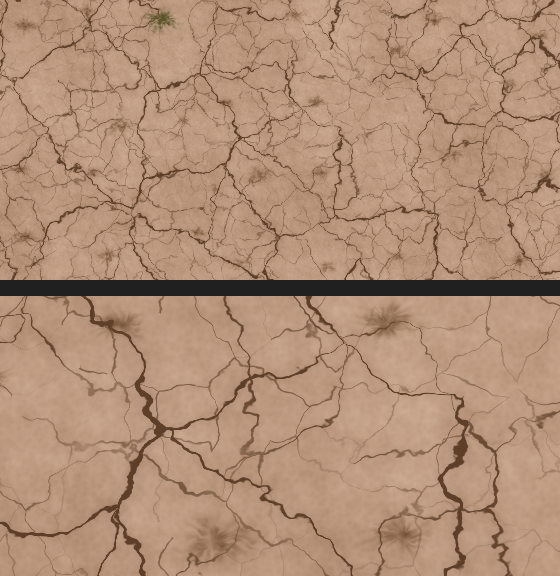
Top: the whole. Bottom: its middle third, enlarged.
Give the GLSL for this texture, as a WebGL 2 fragment shader.

```glsl
#version 300 es
precision highp float;

uniform vec2 u_resolution;
out vec4 fragColor;

// Lengths are fractions of the canvas height
const vec3 SOIL_LIGHT = vec3(0.798, 0.668, 0.570);
const vec3 SOIL_MID = vec3(0.695, 0.553, 0.452);
const vec3 SOIL_SHADE = vec3(0.53, 0.39, 0.29);
const vec3 CRACK_DARK = vec3(0.32, 0.20, 0.115);
const vec3 TUFT_BROWN = vec3(0.41, 0.28, 0.17);
const vec3 TUFT_GREEN = vec3(0.31, 0.30, 0.12);
const float PLATE_SCALE = 4.0;
const float SHARD_SCALE = 7.0;
const float HAIR_SCALE = 13.0;
const float PLATE_WIDTH = 0.0036;
const float SHARD_WIDTH = 0.0021;
const float HAIR_WIDTH = 0.0012;
const float HALO_WIDTH = 0.010;
const float TUFT_SCALE = 4.0;
const float TUFT_SHARE = 0.78;
const float GREEN_SHARE = 0.28;
const mat2 TURN = mat2(0.8, 0.6, -0.6, 0.8);

vec2 hash2(vec2 p) {
    vec3 q = fract(p.xyx * vec3(0.1031, 0.1030, 0.0973));
    q += dot(q, q.yzx + 33.33);
    return fract((q.xx + q.yz) * q.zy);
}

// Layered sines, roughly -1 to 1
float swell(vec2 p) {
    float sum = 0.0, amp = 0.6;
    for (int i = 0; i < 5; i++) {
        p = TURN * p * 1.8 + 1.7;
        sum += amp * sin(p.x + 1.3 * sin(p.y)) * cos(p.y + sum);
        amp *= 0.65;
    }
    return sum;
}

// Distance to the nearest scattered point
float cellular(vec2 p) {
    vec2 base = floor(p);
    float nearest = 2.0;
    for (int y = -1; y <= 1; y++)
    for (int x = -1; x <= 1; x++) {
        vec2 id = base + vec2(x, y);
        nearest = min(nearest, length(id + hash2(id) - p));
    }
    return nearest;
}

// Cell borders with a random opening per edge: x = core, y = halo
vec2 cracks(vec2 p, float scale, float width, float closedShare, float seed) {
    vec2 q = p * scale + seed, base = floor(q), homeId = base, home = vec2(0.0);
    float best = 9.0, soft = 0.85 / u_resolution.y;
    for (int y = -1; y <= 1; y++)
    for (int x = -1; x <= 1; x++) {
        vec2 id = base + vec2(x, y), r = id + hash2(id) - q;
        if (dot(r, r) < best) { best = dot(r, r); home = r; homeId = id; }
    }
    vec2 ink = vec2(0.0);
    for (int y = -2; y <= 2; y++)
    for (int x = -2; x <= 2; x++) {
        vec2 id = homeId + vec2(x, y), r = id + hash2(id) - q, gap = r - home;
        if (dot(gap, gap) < 1e-5) continue;
        float d = dot(0.5 * (home + r), normalize(gap)) / scale;
        float chance = hash2((id + homeId) * 1.37 + seed).x;
        float opening = smoothstep(closedShare - 0.1, 1.0, chance);
        float w = width * mix(0.35, 1.0, opening);
        float core = 1.0 - smoothstep(w - soft, w + soft, d);
        float present = smoothstep(0.0, 0.12, opening);
        ink = max(ink, present * vec2(core, mix(0.4, 1.0, opening) * exp(-d / HALO_WIDTH)));
    }
    return ink;
}

// Dry plants, dense in the middle and ragged outside: x = cover, y = greenness
vec2 tufts(vec2 p) {
    vec2 base = floor(p * TUFT_SCALE), result = vec2(0.0);
    for (int y = -1; y <= 1; y++)
    for (int x = -1; x <= 1; x++) {
        vec2 id = base + vec2(x, y), kind = hash2(id + 71.0);
        if (kind.x > TUFT_SHARE) continue;
        vec2 r = p - (id + 0.15 + 0.7 * hash2(id + 19.0)) / TUFT_SCALE;
        r.y *= 1.5;
        float green = step(kind.y, GREEN_SHARE);
        float size = mix(mix(0.012, 0.030, kind.x / TUFT_SHARE), 0.036, green);
        float a = atan(r.y, r.x), phase = 40.0 * kind.y;
        float blade = sin(a * 9.0 + phase) * sin(a * 5.0 - phase);
        float reach = size * (1.0 + 0.4 * blade);
        float cover = exp(-dot(r, r) / (reach * reach)) * mix(0.6, 1.15, green);
        if (cover > result.x) result = vec2(cover, green);
    }
    return result;
}

void main() {
    vec2 p = gl_FragCoord.xy / u_resolution.y;
    vec2 bend = vec2(swell(p * 7.0), swell(p * 7.0 + 31.0));
    vec2 jag = vec2(swell(p * 27.0 + 5.0), swell(p * 27.0 + 47.0));
    vec2 wander = 0.028 * bend + 0.0065 * jag;

    // Mottled soil with fine grain
    float grain = cellular(p * 120.0) - 0.45;
    float dust = swell(p * 60.0 + 23.0);
    float mottle = 0.50 + 0.34 * swell(p * 3.0 + 9.0) + 0.20 * jag.x + 0.14 * bend.y;
    mottle += 0.30 * grain + 0.16 * dust;
    vec3 color = mix(SOIL_MID, SOIL_LIGHT, clamp(mottle, -0.3, 1.1));

    // Three generations of cracks, each swelling and thinning along its way
    float patchy = smoothstep(-0.6, 0.3, swell(p * 4.0 + 63.0));
    float hairy = smoothstep(-0.5, 0.4, swell(p * 5.0 + 17.0));
    float swelling = 0.85 + 0.55 * bend.x + 0.25 * jag.y;
    vec2 plate = cracks(p + wander, PLATE_SCALE, PLATE_WIDTH * swelling, 0.14, 11.0);
    vec2 shard = cracks(p + wander.yx, SHARD_SCALE, SHARD_WIDTH * swelling, 0.16, 37.0);
    vec2 hair = cracks(p - 0.8 * wander, HAIR_SCALE, HAIR_WIDTH, 0.25, 83.0);
    shard *= mix(0.5, 1.0, patchy);
    hair *= mix(0.2, 0.85, hairy);
    float halo = max(plate.y, max(0.7 * shard.y, 0.35 * hair.y));
    float core = max(plate.x, max(shard.x * 0.82, hair.x * 0.68));
    color = mix(color, SOIL_SHADE, 0.32 * halo);
    color = mix(color, CRACK_DARK, clamp(core, 0.0, 0.88));

    // Scattered tufts, broken up by leaf-sized cells
    vec2 tuft = tufts(p + 0.007 * jag);
    float leaf = 0.45 - cellular(p * vec2(62.0, 80.0) + 3.0);
    float cover = clamp(tuft.x * (0.95 + 0.4 * jag.y + 1.2 * leaf), 0.0, 0.9);
    color = mix(color, mix(TUFT_BROWN, TUFT_GREEN, tuft.y), cover);

    fragColor = vec4(color, 1.0);
}
```
